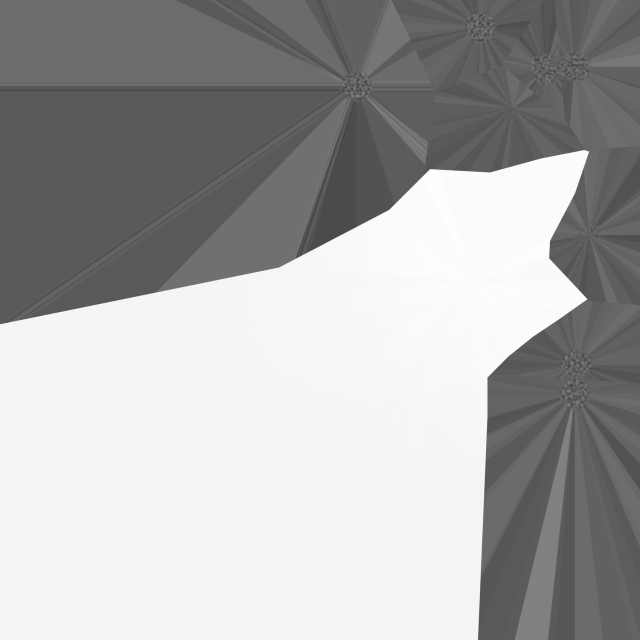
A WebGL 2 fragment shader for this background:

```glsl
#version 300 es
precision highp float;
// A pale angular silhouette before grey cells filled with radiating facets.
uniform vec2 u_resolution;
out vec4 fragColor;

const float TAU = 6.2831853;
const int CELLS = 8;
const int FACETS = 16;
const int CORNERS = 19;

// Centre of each cell, and the strength of the grain at its core
const vec3 HUBS[CELLS] = vec3[](
  vec3(.557, .865, 1.), vec3(.751, .957, 1.), vec3(.801, .831, .1), vec3(.853, .892, 1.),
  vec3(.898, .896, 1.), vec3(.9206, .633, .3), vec3(.901, .430, 1.), vec3(.898, .385, 1.));

// Facets as start angle in degrees and grey tone
const vec2 LARGE_FAN[FACETS] = vec2[](
  vec2(0., .42), vec2(32., .36), vec2(41., .46), vec2(69.5, .38),
  vec2(112., .36), vec2(121., .42), vec2(143., .35), vec2(154.5, .425),
  vec2(180., .35), vec2(225.8, .44), vec2(250.5, .33), vec2(254., .295),
  vec2(270., .32), vec2(288., .36), vec2(311., .46), vec2(322., .37));
const vec2 LOWER_FAN[FACETS] = vec2[](
  vec2(180., .38), vec2(196., .34), vec2(205., .40), vec2(217., .36),
  vec2(228., .41), vec2(243., .35), vec2(256.3, .50), vec2(263.8, .35),
  vec2(270., .43), vec2(276.5, .39), vec2(285., .36), vec2(293., .42),
  vec2(304., .34), vec2(313., .40), vec2(327., .36), vec2(342., .41));
const float SPOKES[8] = float[](0., 70., 112., 148., 180., 214.5, 252., 318.);

const vec2 OUTLINE[CORNERS] = vec2[](
  vec2(-.1, .473), vec2(.436, .582), vec2(.608, .672), vec2(.672, .7357),
  vec2(.7655, .7305), vec2(.846, .7525), vec2(.913, .7656), vec2(.9205, .763),
  vec2(.8985, .698), vec2(.8595, .6237), vec2(.858, .5964), vec2(.918, .5325),
  vec2(.870, .4987), vec2(.833, .474), vec2(.794, .4427), vec2(.7617, .410),
  vec2(.7617, .349), vec2(.7447, -.05), vec2(-.1, -.05));

float hash(vec2 p) {
  vec3 q = fract(p.xyx * .1031);
  q += dot(q, q.yzx + 33.33);
  return fract((q.x + q.y) * q.z);
}

float cornerSlope(vec2 cell, vec2 offset) {
  float a = TAU * hash(cell);
  return dot(vec2(cos(a), sin(a)), offset);
}

float gradientNoise(vec2 p) {
  vec2 i = floor(p), f = fract(p), u = f * f * (3. - 2. * f), e = vec2(0., 1.);
  return mix(mix(cornerSlope(i, f), cornerSlope(i + e.yx, f - e.yx), u.x),
             mix(cornerSlope(i + e, f - e), cornerSlope(i + 1., f - 1.), u.x), u.y);
}

// Signed distance to the silhouette, negative inside
float outlineDistance(vec2 p) {
  float nearest = 9., side = 1.;
  for (int i = 0, j = CORNERS - 1; i < CORNERS; j = i++) {
    vec2 a = OUTLINE[i], edge = OUTLINE[j] - a, w = p - a;
    vec2 gap = w - edge * clamp(dot(w, edge) / dot(edge, edge), 0., 1.);
    nearest = min(nearest, dot(gap, gap));
    bvec3 c = bvec3(p.y >= a.y, p.y < OUTLINE[j].y, edge.x * w.y > edge.y * w.x);
    if (all(c) || all(not(c))) side = -side;
  }
  return side * sqrt(nearest);
}

float degreesAround(vec2 d) { return mod(degrees(atan(d.y, d.x)), 360.); }

float facetFan(vec2 d, vec2 fan[FACETS], float pixel) {
  float angle = degreesAround(d), soft = degrees(.7 * pixel / max(length(d), pixel));
  float tone = fan[0].y;
  for (int i = 1; i < FACETS; i++)
    tone = mix(tone, fan[i].y, smoothstep(-soft, soft, angle - fan[i].x));
  return tone;
}

// Random flat sectors, centred on zero
float sectors(vec2 d, float count, float seed) {
  float slot = floor(degreesAround(d) / 360. * count);
  return hash(vec2(slot + 3., seed * 17. + count)) - .5;
}

// Fine parallel lines running along each spoke
float spokeLines(vec2 d) {
  float sum = 0.;
  for (int i = 0; i < 8; i++) {
    float a = radians(SPOKES[i]), across = d.y * cos(a) - d.x * sin(a);
    float band = 1. - smoothstep(.004, .012, abs(across));
    sum += band * step(0., dot(d, vec2(cos(a), sin(a)))) * gradientNoise(vec2(across * 400., float(i) + .5));
  }
  return sum;
}

float backdrop(vec2 p, float pixel) {
  int cell = 0;
  for (int i = 1; i < CELLS; i++)
    if (distance(p, HUBS[i].xy) < distance(p, HUBS[cell].xy)) cell = i;
  vec2 d = p - HUBS[cell].xy;
  float seed = float(cell) + 1.;
  float tone = .375 + .08 * sectors(d, 19., seed) + .06 * sectors(d, 43., seed);
  if (cell == 0) tone = facetFan(d, LARGE_FAN, pixel) + .13 * spokeLines(d);
  if (cell == 4 && degreesAround(d) < 11.) tone = .47;
  if (cell == 7) tone = facetFan(d, LOWER_FAN, pixel) + .03 * sectors(d, 61., seed);
  // Grainy core
  float core = HUBS[cell].z * (1. - smoothstep(.019, .028, length(d)));
  return mix(tone, .38 + .22 * gradientNoise(p * 230.), core);
}

// Nearly white fill, brightest toward the upper right
float paleFill(vec2 p) {
  float glow = 1. - smoothstep(.1, .5, distance(p, vec2(.8, .66)));
  float tone = .957 + .026 * glow + .003 * step(.38, p.y);
  tone += .004 * sectors(p - vec2(.638, .38), 23., 11.);
  return tone + .01 * glow * sectors(p - vec2(.74, .56), 37., 12.);
}

void main() {
  float pixel = 1. / min(u_resolution.x, u_resolution.y), grey = 0.;
  // Four samples smooth the borders between cells
  for (int i = 0; i < 4; i++) {
    vec2 shift = vec2(i % 2, i / 2) * .5 - .25;
    grey += .25 * backdrop((gl_FragCoord.xy + shift) / u_resolution, pixel);
  }
  vec2 p = gl_FragCoord.xy / u_resolution;
  float cover = 1. - smoothstep(-.7 * pixel, .7 * pixel, outlineDistance(p));
  fragColor = vec4(vec3(mix(grey, paleFill(p), cover)), 1.);
}
```
